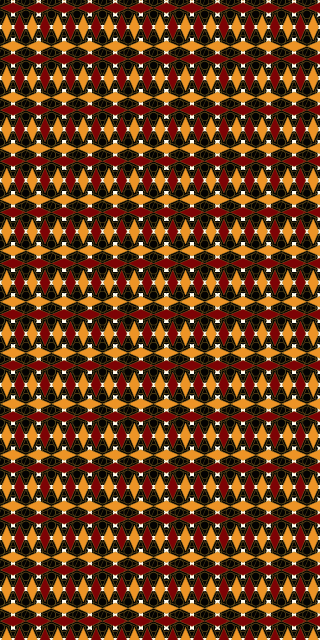
This pattern is drawn by a WebGL 1 fragment shader. Its source:

```glsl
precision highp float;
// Woven domino tiling: a row of upright rhombi alternates with two rows of lying ones,
// over black ground laced with fine gold straps and white four-pointed stars.
// Each point is folded into one 1 x 2 tile, then shaded by distance functions.

uniform vec2 u_resolution;

const float UNITS_ACROSS = 25.05;   // short tile sides across the canvas
const float ROW_SHIFT = 2.93;       // height of an upright row above the centre
const float WAIST = 0.42;           // half width of a rhombus of half length 1
const float LINE = 0.022;           // half width of the gold lines

const vec3 BLACK = vec3(0.015, 0.012, 0.006);
const vec3 RED = vec3(0.49, 0.01, 0.02);
const vec3 ORANGE = vec3(0.93, 0.58, 0.15);
const vec3 GOLD = vec3(0.60, 0.47, 0.16);
const vec3 IVORY = vec3(1.0, 0.98, 0.92);

// Coverage of the region where distance d is negative.
float fill(float d, float soft) {
  return clamp(0.5 - d / soft, 0.0, 1.0);
}

// Coverage of a thin line along d = 0.
float stroke(float d, float soft) {
  return fill(abs(d) - LINE, soft);
}

// Distance to a strap |x| + slope * |y| = offset.
float strap(vec2 p, float slope, float offset) {
  return (abs(p.x) + slope * abs(p.y) - offset) / length(vec2(1.0, slope));
}

float octagon(vec2 p, float radius) {
  vec2 a = abs(p);
  return max(max(a.x, a.y), (a.x + a.y) * 0.7071) - radius;
}

// Four-pointed star with its arms on the diagonals.
float diagonalStar(vec2 p, float radius) {
  vec2 a = abs(vec2(p.x + p.y, p.x - p.y)) * 0.7071;
  return max(a.x, a.y) + 1.5 * min(a.x, a.y) - radius;
}

// Fold into a tile whose long axis is y; upright is 1 in the upright rows.
vec2 tileCoords(vec2 p, float upright) {
  vec2 standing = vec2(fract(p.x + 0.5) - 0.5, p.y - 1.0);
  vec2 lying = vec2(fract(p.y) - 0.5, mod(p.x + 0.5, 2.0) - 1.0);
  return mix(lying, standing, upright);
}

// Upright rhombi alternate in colour; lying ones change by row.
vec3 tileColour(vec2 p, float upright) {
  float column = mod(floor(p.x + 0.5), 2.0);
  float redness = mix(1.0 - step(3.0, p.y), column, upright);
  return mix(ORANGE, RED, redness);
}

void main() {
  float unit = u_resolution.x / UNITS_ACROSS;
  float soft = 1.0 / unit;
  vec2 p = (gl_FragCoord.xy - 0.5 * u_resolution) / unit;
  p.y = mod(p.y - ROW_SHIFT + 1.0, 4.0);

  float upright = 1.0 - step(2.0, p.y);
  vec2 q = tileCoords(p, upright);

  // Nearest grid knot, and whether it touches the waist of a rhombus.
  vec2 knot = floor(p + vec2(0.0, 0.5));
  vec2 fromKnot = p - knot - vec2(0.5, 0.0);
  float evenKnot = 1.0 - mod(knot.x, 2.0);
  float midRow = 1.0 - step(0.5, abs(knot.y - 1.0));
  float hasStar = max(evenKnot, midRow);

  // Gold straps and rings in the black gaps.
  float lace = stroke(strap(q, WAIST, 1.0 - WAIST), soft);
  lace = max(lace, stroke(strap(q, -WAIST, WAIST), soft));
  lace = max(lace, stroke(octagon(fromKnot, 0.32), soft));
  vec3 colour = mix(BLACK, GOLD, 0.65 * lace);

  // Stars at the waists.
  float star = fill(diagonalStar(fromKnot, 0.27), soft);
  colour = mix(colour, IVORY, star * hasStar);

  // Rhombi with gold rims.
  float edge = strap(q, WAIST, WAIST);
  float body = fill(edge, soft);
  colour = mix(colour, tileColour(p, upright), body);
  colour = mix(colour, GOLD, 0.6 * stroke(edge, soft));

  // Fine slanted threads crossing the lying rhombi.
  float slant = mod(p.x - WAIST * p.y + 0.8, 2.0) - 1.0;
  float thread = stroke(slant / length(vec2(1.0, WAIST)), soft);
  colour = mix(colour, GOLD * 0.7, 0.6 * thread * (1.0 - upright));

  gl_FragColor = vec4(colour, 1.0);
}
```
